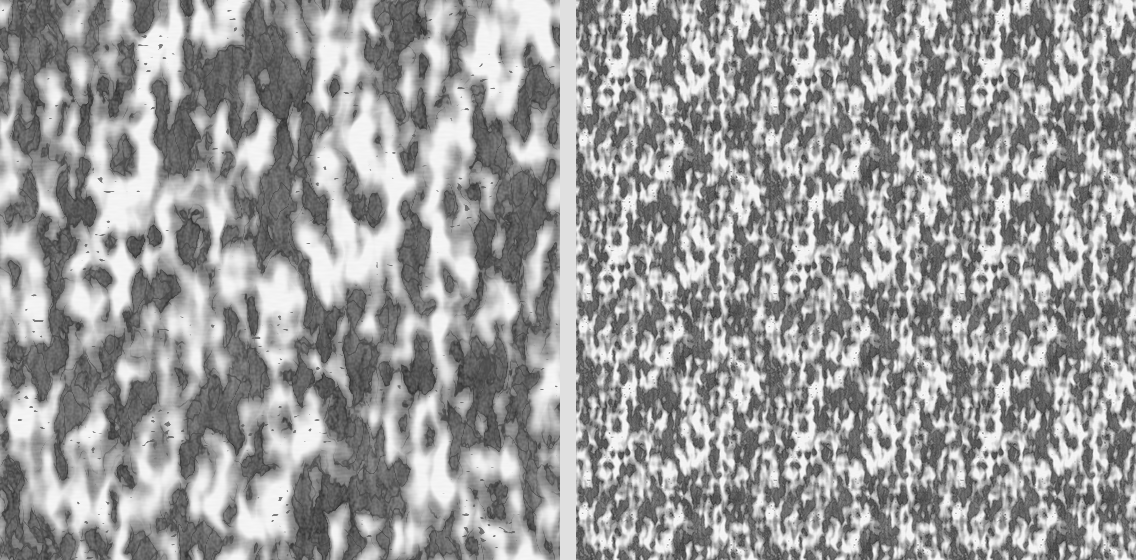
Left: one tile. Right: repeated 3 by 3.
Give the GLSL for this texture, as a WebGL 1 fragment shader.

```glsl
precision highp float;
// Weathered grey bark: ragged upright dark flakes with soft halos on white.
// Wrapping gradient noise and scattered lens marks form one height field,
// which is toned softly below a threshold and cut crisply above it.
uniform vec2 u_resolution;

vec2 hash2(vec2 cell, float seed) {
  vec3 q = fract(vec3(cell.xyx + seed * 7.31) * vec3(0.1031, 0.1030, 0.0973));
  q += dot(q, q.yzx + 33.33);
  return fract((q.xx + q.yz) * q.zy);
}

// Dot product of a corner's random unit gradient with the offset to it.
float corner(vec2 cell, vec2 offset, vec2 period, float seed) {
  float angle = 6.28318 * hash2(mod(cell, period), seed).x;
  return dot(vec2(cos(angle), sin(angle)), offset);
}

// Gradient noise with a whole number of cells across the canvas.
float noise(vec2 uv, vec2 period, float seed) {
  vec2 p = uv * period, i = floor(p), f = p - i;
  vec2 w = f * f * f * (f * (f * 6.0 - 15.0) + 10.0);
  vec2 e = vec2(1.0, 0.0);
  float low = mix(corner(i, f, period, seed),
                  corner(i + e, f - e, period, seed), w.x);
  float high = mix(corner(i + e.yx, f - e.yx, period, seed),
                   corner(i + 1.0, f - 1.0, period, seed), w.x);
  return mix(low, high, w.y);
}

// Scattered upright lens marks, 1 at their centres and 0 outside.
float lensMarks(vec2 uv) {
  vec2 grid = vec2(23.0, 15.0);
  vec2 p = uv * grid, base = floor(p);
  float mark = 0.0;
  for (int y = -1; y <= 1; y++) {
    for (int x = -1; x <= 1; x++) {
      vec2 cell = base + vec2(float(x), float(y));
      vec2 id = mod(cell, grid);
      vec2 size = hash2(id, 5.0);
      vec2 d = abs(p - cell - 0.2 - 0.6 * hash2(id, 3.0));
      d /= vec2(0.4, 0.55) + vec2(0.25, 0.4) * size;
      float present = step(0.5, hash2(id, 9.0).x);
      mark = max(mark, present * (1.0 - mix(length(d), d.x + d.y, 0.4)));
    }
  }
  return mark;
}

void main() {
  vec2 uv = gl_FragCoord.xy / u_resolution;

  // Bend the upright grain a little.
  vec2 p = uv + vec2(0.012 * noise(uv, vec2(12.0, 14.0), 1.0)
                   + 0.005 * noise(uv, vec2(40.0, 36.0), 2.0),
                     0.014 * noise(uv, vec2(30.0, 12.0), 4.0));

  // Smooth height: broad patches, upright flakes, faint level bands, marks.
  float height = 0.42 * noise(p, vec2(7.0, 5.0), 11.0)
               + 0.48 * noise(p, vec2(25.0, 10.0), 12.0)
               + 0.22 * noise(p, vec2(46.0, 20.0), 13.0)
               + 0.20 * noise(p, vec2(9.0, 27.0), 14.0)
               + 0.34 * lensMarks(p) - 0.085;

  // Torn edges and fine grain.
  float tear = noise(p, vec2(88.0, 42.0), 21.0)
             + 0.6 * noise(p, vec2(150.0, 90.0), 22.0);
  float streak = noise(p, vec2(64.0, 14.0), 23.0)
               + 0.5 * noise(p, vec2(130.0, 36.0), 24.0);
  float grain = noise(uv, vec2(220.0, 170.0), 25.0);
  float ragged = height + 0.12 * tear + 0.03 * grain;

  // White ground fading into grey halos, with faint level scratches.
  float halo = smoothstep(-0.30, 0.08, height + 0.02 * tear);
  float tone = mix(0.955, 0.48, halo);
  float scratch = noise(uv, vec2(50.0, 210.0), 31.0);
  tone += 0.05 * scratch * (0.4 + halo) + 0.035 * grain * halo;

  // Flakes: streaked grey inside with a darker torn rim.
  float cloud = noise(p, vec2(11.0, 8.0), 32.0);
  float rim = 1.0 - smoothstep(0.02, 0.12, ragged - 0.03);
  float flake = 0.395 + 0.11 * streak + 0.12 * cloud + 0.09 * grain
              - 0.10 * rim + 0.04 * tear;
  tone = mix(tone, flake, smoothstep(0.025, 0.075, ragged));

  // Thin cracks follow the flake borders; small level specks dot the white.
  float crackLine = abs(noise(p, vec2(34.0, 18.0), 41.0) + 0.14 * tear);
  float crack = (1.0 - smoothstep(0.01, 0.05, crackLine))
              * smoothstep(-0.12, 0.0, height);
  float speckle = noise(uv, vec2(75.0, 130.0), 42.0)
                + 0.5 * noise(uv, vec2(9.0, 11.0), 43.0);
  float speck = smoothstep(0.50, 0.62, speckle);
  tone -= 0.13 * crack * smoothstep(0.25, 0.5, tone);
  tone = mix(tone, 0.33, 0.75 * speck * smoothstep(0.4, 0.6, tone));

  gl_FragColor = vec4(vec3(clamp(tone, 0.2, 0.97)), 1.0);
}
```
